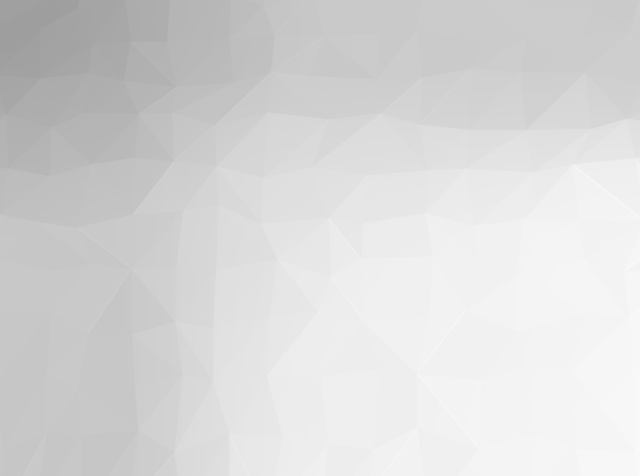
This background is drawn by a Shadertoy shader. Its source:

```glsl
float hash(vec2 p) {
    p = fract(p * vec2(0.1031, 0.1137));
    p += dot(p, p.yx + 33.33);
    return fract((p.x + p.y) * p.x * 91.7);
}

// Smooth grey field; p runs from the top left corner (0,0) to (1,1)
float toneAt(vec2 p) {
    vec2 inward = max((p - vec2(0.17, 0.13)) / vec2(0.33, 0.35), 0.001);
    float rise = inward.x * inward.y / (inward.x + inward.y);
    float tone = 0.78 + 0.02 * p.x + 0.145 * smoothstep(0.02, 0.72, rise);
    tone -= clamp(0.195 - 0.39 * length(p), 0.0, 0.16);
    return tone + 0.025 * smoothstep(0.5, 1.0, p.x) * p.y;
}

// Grid spacing widens to the right and downward
const vec2 STEP = vec2(0.066, 0.076);
const vec2 GROWTH = vec2(0.0008, 0.003);

vec2 gridVertex(vec2 id) {
    vec2 jitter = vec2(hash(id + 17.3), hash(id + 51.9)) - 0.5;
    vec2 g = id + 0.46 * jitter;
    return g * (STEP + GROWTH * g);
}

vec2 gridCell(vec2 p) {
    return floor((sqrt(STEP * STEP + 4.0 * GROWTH * p) - STEP) / (2.0 * GROWTH));
}

float cross2(vec2 a, vec2 b) {
    return a.x * b.y - a.y * b.x;
}

float edgeDistance(vec2 p, vec2 a, vec2 b) {
    return cross2(b - a, p - a) / length(b - a);
}

// Adds one facet: x holds weighted tone, y holds coverage
vec2 facet(vec2 p, vec2 a, vec2 b, vec2 c, float seed, float px) {
    float side = sign(cross2(b - a, c - a));
    float ab = side * edgeDistance(p, a, b);
    float bc = side * edgeDistance(p, b, c);
    float ca = side * edgeDistance(p, c, a);
    float coverage = smoothstep(-0.7 * px, 0.7 * px, min(ab, min(bc, ca)));

    vec2 center = (a + b + c) / 3.0;
    float tone = toneAt(mix(center, p, 0.3)) + 0.014 * (seed - 0.5);

    // A few facets catch light along one edge
    tone += 0.02 * step(0.92, seed) * (1.0 - smoothstep(0.0, 0.003, abs(ab)));
    return vec2(tone, 1.0) * coverage;
}

void mainImage(out vec4 fragColor, in vec2 fragCoord) {
    vec2 p = fragCoord / iResolution.xy;
    p.y = 1.0 - p.y;
    float px = 1.0 / iResolution.y;
    vec2 home = gridCell(p);
    vec2 total = vec2(0.0);

    // Split each nearby cell into two triangles
    for (int j = -1; j <= 1; j++) {
        for (int i = -1; i <= 1; i++) {
            vec2 id = home + vec2(i, j);
            vec2 a = gridVertex(id);
            vec2 b = gridVertex(id + vec2(1, 0));
            vec2 c = gridVertex(id + vec2(1, 1));
            vec2 d = gridVertex(id + vec2(0, 1));
            float seedA = hash(id + 83.1);
            float seedB = hash(id + 127.7);
            if (hash(id + 5.7) < 0.68) {
                total += facet(p, b, d, a, seedA, px);
                total += facet(p, b, d, c, seedB, px);
            } else {
                total += facet(p, a, c, b, seedA, px);
                total += facet(p, a, c, d, seedB, px);
            }
        }
    }

    float tone = total.x / max(total.y, 0.001);
    fragColor = vec4(vec3(tone), 1.0);
}
```
